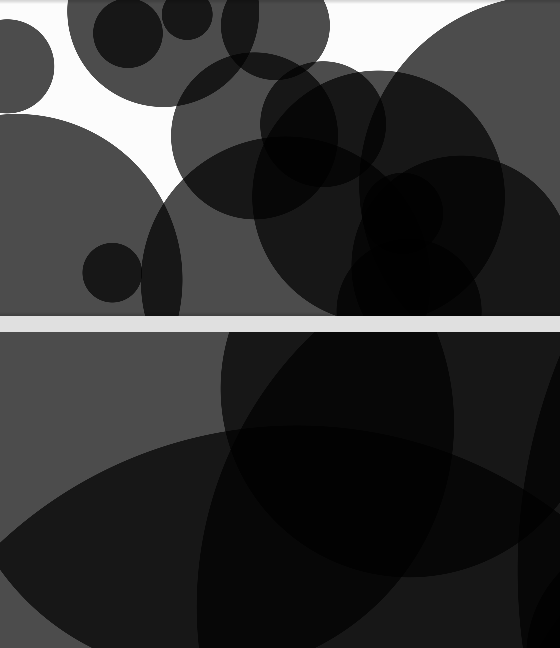
Top: the whole. Bottom: its middle third, enlarged.
Reproduce this background procedurally as a WebGL 1 fragment shader.

```glsl
precision highp float;

uniform vec2 u_resolution;

const int DISC_COUNT = 15;
const float DISC_TRANSMISSION = 0.3;
const float PAPER_LIGHT = 0.99;
const float EDGE_SOFTNESS = 0.6;

// Anti-aliased disc coverage: 1 inside, 0 outside.
float discMask(vec2 point, vec2 center, float radius, float softness) {
    float dist = length(point - center) - radius;
    return 1.0 - smoothstep(-0.5 * softness, 0.5 * softness, dist);
}

// Wrapped quartic sequence in 0..1, built from its forward differences.
float scatter(float n, float start, vec4 differences) {
    float pairs = n * (n - 1.0) / 2.0;
    float triples = pairs * (n - 2.0) / 3.0;
    float quads = triples * (n - 3.0) / 4.0;
    return fract(start + dot(differences, vec4(n, pairs, triples, quads)));
}

vec2 discCenter(float index, float aspect) {
    float x = scatter(index, 0.98, vec4(0.05, 0.43, 0.256, 0.0403));
    float y = scatter(index, 0.415, vec4(-0.3, 0.295, -0.023, 0.266));
    return vec2(x * aspect, y);
}

// Radii decay from large to small along the sequence.
float discRadius(float index) {
    return 0.62 * exp(-0.13 * index) - 0.02;
}

// Thin darkening along the top and bottom borders.
float borderShade(float y, float width, float depth) {
    float borderDistance = min(y, 1.0 - y);
    return 1.0 - depth * (1.0 - smoothstep(0.0, width, borderDistance));
}

void main() {
    float pixel = 1.0 / u_resolution.y;
    float aspect = u_resolution.x * pixel;
    vec2 point = gl_FragCoord.xy * pixel;

    // Each translucent disc dims whatever lies beneath it.
    float light = PAPER_LIGHT;
    for (int i = 0; i < DISC_COUNT; i++) {
        float index = float(i);
        vec2 center = discCenter(index, aspect);
        float mask = discMask(point, center, discRadius(index), EDGE_SOFTNESS * pixel);
        light *= mix(1.0, DISC_TRANSMISSION, mask);
    }

    light *= borderShade(point.y, 0.015, 0.15);
    gl_FragColor = vec4(vec3(light), 1.0);
}
```
